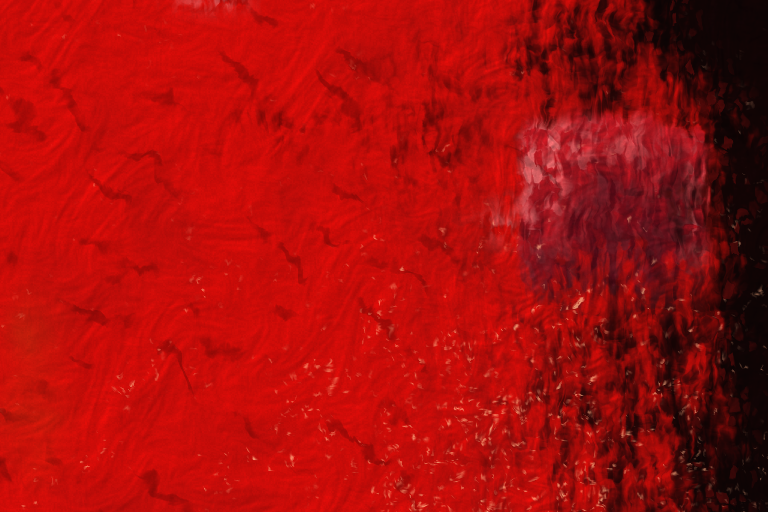
Reproduce this texture procedurally as a Shadertoy shader.

```glsl
const vec3 RED = vec3(0.80, 0.045, 0.032);
const vec3 DEEP_RED = vec3(0.58, 0.055, 0.05);
const vec3 ORANGE = vec3(0.74, 0.17, 0.05);
const vec3 MAROON = vec3(0.20, 0.025, 0.028);
const vec3 BLACK = vec3(0.05, 0.015, 0.016);
const vec3 PLUM = vec3(0.27, 0.03, 0.08);
const vec3 CRIMSON = vec3(0.68, 0.09, 0.13);
const vec3 PINK = vec3(0.90, 0.45, 0.46);
const vec3 GLINT = vec3(1.0, 0.70, 0.52);
const float RELIEF = 0.32;        // strength of the paint thickness
const float FOLD_DEPTH = 0.20;
const float GRAIN = 0.025;
const vec2 LIGHT_STEP = vec2(-0.0035, 0.0045);

float hash(vec2 p) {
    vec3 q = fract(p.xyx * vec3(0.1031, 0.1030, 0.0973));
    q += dot(q, q.yzx + 33.33);
    return fract((q.x + q.y) * q.z);
}

// Cellular noise: nearest distance, second distance, cell value
vec3 cells(vec2 p) {
    vec2 base = floor(p), f = fract(p);
    vec3 best = vec3(9.0, 9.0, 0.0);
    for (int j = -1; j <= 1; j++)
    for (int i = -1; i <= 1; i++) {
        vec2 g = vec2(i, j), id = base + g;
        float d = length(g + vec2(hash(id), hash(id + 71.7)) - f);
        if (d < best.x) best = vec3(d, best.x, hash(id + 19.3));
        else best.y = min(best.y, d);
    }
    return best;
}

// Layered, warped sines, roughly -1 to 1
float waves(vec2 p) {
    float sum = 0.0, amp = 0.6;
    for (int i = 0; i < 5; i++) {
        p = mat2(0.8, 0.6, -0.6, 0.8) * p * 1.65 + 2.3;
        p += 0.7 * sin(p.yx * 0.8 + float(i));
        sum += amp * sin(p.x) * cos(p.y);
        amp *= 0.68;
    }
    return sum;
}

// Cell value softened at the seams
float dabs(vec2 p) {
    vec3 c = cells(p);
    return mix(0.5, c.z, smoothstep(0.0, 0.5, c.y - c.x));
}

float blob(vec2 p, vec2 centre, vec2 size) {
    vec2 d = (p - centre) / size;
    return exp(-dot(d, d));
}

// Diagonal strokes on the left, upright ones on the right
float paintHeight(vec2 p, float upright) {
    float slanted = waves(vec2(p.x * 0.8 - p.y * 0.6, (p.x * 0.6 + p.y * 0.8) * 0.8) * 13.0);
    float vertical = waves(p * vec2(24.0, 16.0));
    return mix(slanted, vertical, upright) + 0.25 * waves(p * 36.0);
}

void mainImage(out vec4 fragColor, in vec2 fragCoord) {
    vec2 p = fragCoord / iResolution.y;
    float broad = waves(p * 4.0), rough = waves(p * 15.0 + 5.0), fine = waves(p * 36.0 + 9.0);
    vec2 warped = p + 0.010 * vec2(rough, fine);
    float upright = smoothstep(0.6, 1.1, p.x);
    float dab = dabs(warped * vec2(50.0, 36.0));
    float streak = dabs(warped * vec2(80.0, 20.0) + 40.0);
    float brushed = waves(p * vec2(21.0, 8.0) + 17.0);
    float mottled = 0.5 + 0.3 * (dab + streak - 1.0) + 0.17 * brushed + 0.08 * fine;
    float ragged = 0.04 * rough + 0.22 * (mottled - 0.5);

    // Red ground
    vec3 col = mix(RED, DEEP_RED, upright * smoothstep(0.25, 0.8, mottled) * 0.7);
    col = mix(col, DEEP_RED, 0.25 * smoothstep(0.0, 0.9, broad));
    float ochre = blob(p, vec2(0.07, 0.17), vec2(0.07, 0.09)) + blob(p, vec2(0.06, 0.34), vec2(0.06, 0.08));
    col = mix(col, ORANGE, ochre * (0.35 + 0.2 * rough));
    float bruise = blob(p, vec2(0.56, 0.76), vec2(0.12, 0.05)) + blob(p, vec2(0.84, 0.75), vec2(0.14, 0.17));
    col *= 1.0 - 0.5 * bruise * smoothstep(0.4, 0.9, mottled + 0.15 * rough);

    // Dark streaks dragged over the red
    float drag = smoothstep(0.93, 1.34, p.x + ragged) * (1.0 - smoothstep(0.42, 0.6, p.y));
    drag += smoothstep(0.96, 1.20, p.x + ragged) * smoothstep(0.68, 0.84, p.y);
    drag = clamp(drag, 0.0, 1.0);
    col = mix(col, MAROON, drag * (0.22 + 0.63 * smoothstep(0.25, 0.75, mottled)));
    col = mix(col, BLACK, 0.65 * drag * smoothstep(0.46, 0.78, mottled + 0.06 * rough));

    // Pink and plum patch
    vec2 q = p + ragged * vec2(0.2, 0.3);
    float patchTop = 0.775 - 1.1 * (q.x - 1.16) * (q.x - 1.16);
    float patchMask = smoothstep(1.0, 1.03, q.x) * (1.0 - smoothstep(1.365, 1.395, q.x))
        * smoothstep(0.38, 0.52, q.y + 0.5 * ragged) * (1.0 - smoothstep(patchTop - 0.02, patchTop + 0.02, q.y));
    float plumShare = blob(p, vec2(1.23, 0.52), vec2(0.16, 0.15));
    vec3 patchCol = mix(CRIMSON, PLUM, clamp(plumShare * 0.9 + 1.5 * (mottled - 0.45), 0.0, 0.95));
    float pale = blob(p, vec2(1.05, 0.68), vec2(0.06, 0.10)) + 0.45 * blob(p, vec2(1.18, 0.73), vec2(0.14, 0.06))
        + 0.55 * blob(p, vec2(1.36, 0.58), vec2(0.03, 0.12)) + 0.14;
    float paleDabs = smoothstep(0.35, 0.75, 0.65 * dab + 0.35 * (1.0 - streak) + 0.15 * fine);
    patchCol = mix(patchCol, PINK, clamp(pale * paleDabs, 0.0, 0.9));
    col = mix(col, patchCol, patchMask * 0.9);
    float smear = blob(p, vec2(1.0, 0.565), vec2(0.06, 0.04)) + blob(p, vec2(0.41, 1.0), vec2(0.07, 0.025));
    col = mix(col, PINK, 0.65 * smear * paleDabs);

    // Black right edge with stray red flecks
    float edge = 1.385 - 0.13 * smoothstep(0.72, 1.0, p.y) - 0.02 * (1.0 - smoothstep(0.0, 0.38, p.y));
    float black = smoothstep(-0.09, 0.07, p.x - edge + ragged);
    col = mix(col, BLACK, black * 0.97);
    float fleck = black * (1.0 - smoothstep(0.02, 0.16, p.x - edge)) * smoothstep(0.55, 0.85, dab + 0.1 * fine);
    col = mix(col, DEEP_RED, 0.4 * fleck);

    // Thick paint: slope shading and soft folds
    float slope = paintHeight(p, upright) - paintHeight(p + LIGHT_STEP, upright);
    col *= clamp(1.0 + RELIEF * slope * mix(0.75, 1.0, upright), 0.6, 1.35);
    vec2 slant = mat2(0.8, 0.6, -0.6, 0.8) * (warped + 0.008 * broad);
    float fold = sin(slant.y * 62.0 + 3.0 * waves(slant * 6.0));
    float crease = smoothstep(0.72, 0.98, fold) * smoothstep(-0.1, 0.6, waves(slant * 9.0 + 4.0));
    col *= 1.0 - FOLD_DEPTH * crease;

    // Wet glints, densest low in the centre
    float band = smoothstep(0.3, 0.9, sin((p.x * 0.8 - p.y * 0.6) * 23.0 + broad));
    float density = 0.035 + 0.25 * blob(p, vec2(0.98, 0.08), vec2(0.34, 0.34))
        + 0.08 * band * (1.0 - smoothstep(0.25, 0.65, p.y)) + 0.08 * smoothstep(1.3, 1.4, p.x) * (1.0 - p.y);
    density *= 0.4 + 1.2 * smoothstep(-0.4, 0.6, rough);
    float shine = 0.0;
    for (int i = 0; i < 2; i++) {
        float scale = 62.0 + 34.0 * float(i);
        vec3 spot = cells((slant + 0.004 * fine) * vec2(scale * 0.8, scale * 1.15) + float(i) * 31.0);
        float lit = smoothstep(1.0 - density, 1.1 - density, spot.z);
        shine += lit * (1.0 - smoothstep(0.0, 0.5, spot.x)) * smoothstep(-0.5, 0.5, slope + 0.2 * fine);
    }
    col = mix(col, GLINT, clamp(shine, 0.0, 1.0) * mix(0.75, 0.5, black));

    col *= 1.0 + GRAIN * (2.0 * hash(floor(p * 342.0)) - 1.0);
    fragColor = vec4(clamp(col, 0.0, 1.0), 1.0);
}
```
